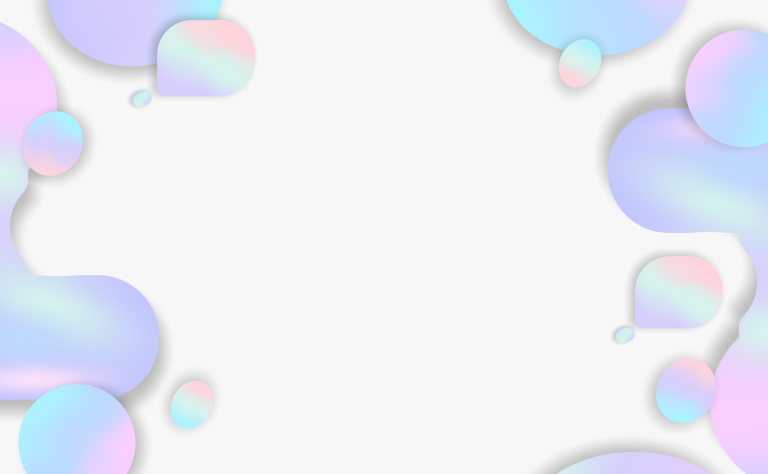
This background is drawn by a Shadertoy shader. Its source:

```glsl
const vec3 PAPER = vec3(0.969);
const vec3 PINK = vec3(0.98, 0.81, 1.0);
const vec3 BLUSH = vec3(1.0, 0.83, 0.86);
const vec3 LILAC = vec3(0.84, 0.81, 0.99);
const vec3 PERIWINKLE = vec3(0.75, 0.76, 1.0);
const vec3 SKY = vec3(0.74, 0.85, 1.0);
const vec3 AQUA = vec3(0.67, 0.95, 1.0);
const vec3 MINT = vec3(0.84, 0.95, 0.93);
const vec2 CANVAS = vec2(7.68, 4.72);

vec2 hashGradient(vec2 cell) {
    float a = fract(sin(dot(cell, vec2(127.1, 311.7))) * 4375.85) * 6.2832;
    return vec2(cos(a), sin(a));
}

float gradientNoise(vec2 p) {
    vec2 i = floor(p), f = fract(p);
    vec2 u = f * f * f * (f * (f * 6.0 - 15.0) + 10.0);
    vec2 e = vec2(0.0, 1.0);
    float low = mix(dot(hashGradient(i), f), dot(hashGradient(i + e.yx), f - e.yx), u.x);
    float high = mix(dot(hashGradient(i + e), f - e), dot(hashGradient(i + 1.0), f - 1.0), u.x);
    return mix(low, high, u.y);
}

vec2 rotate(vec2 p, float a) {
    float c = cos(a), s = sin(a);
    return vec2(c * p.x + s * p.y, c * p.y - s * p.x);
}

float smoothMin(float a, float b, float k) {
    float h = max(k - abs(a - b), 0.0) / k;
    return min(a, b) - h * h * k * 0.25;
}

float ellipse(vec2 p, vec2 radii) {
    return (length(p / radii) - 1.0) * min(radii.x, radii.y);
}

float roundBox(vec2 p, vec2 size, float r) {
    vec2 q = abs(p) - size + r;
    return min(max(q.x, q.y), 0.0) + length(max(q, 0.0)) - r;
}

// Rounded bubble with one tight corner at the lower left
float bubble(vec2 p, vec2 size) {
    return roundBox(p, size, p.x < 0.0 && p.y > 0.0 ? 0.08 : 0.35);
}

// Two lobes joined by a curved neck
float wave(vec2 p) {
    float upper = ellipse(p - vec2(-0.4, 1.05), vec2(0.97, 0.91));
    float lower = roundBox(p - vec2(-0.41, 3.36), vec2(2.0, 0.62), 0.61);
    float neck = roundBox(p - vec2(-0.72, 2.25), vec2(1.0, 0.6), 0.02);
    float body = smoothMin(min(upper, neck), lower, 0.04);
    return -smoothMin(-body, length(p - vec2(0.58, 2.25)) - 0.48, 0.06);
}

vec3 spot(vec3 base, vec3 tint, vec2 p, vec2 size) {
    return mix(base, tint, exp(-dot(p / size, p / size)));
}

vec3 waveFill(vec2 p) {
    vec3 c = mix(PINK, LILAC, smoothstep(0.9, 2.2, p.y));
    c = mix(c, PERIWINKLE, smoothstep(2.4, 3.0, p.y));
    c = spot(c, LILAC, p - vec2(0.1, 0.2), vec2(0.5, 0.35));
    c = spot(c, MINT, p - vec2(0.0, 1.75), vec2(0.4, 0.3));
    vec2 q = rotate(p - vec2(0.5, 3.05), 0.4);
    c = spot(c, MINT, q, vec2(0.85, 0.35));
    c = spot(c, SKY, p - vec2(0.2, 3.4), vec2(0.5, 0.25));
    return spot(c, vec3(0.98, 0.88, 0.98), p - vec2(0.35, 3.78), vec2(0.65, 0.14));
}

// Three-colour sheen bent by noise; q runs from -1 to 1
vec3 sheen(vec2 q, vec2 dir, vec3 a, vec3 b, vec3 c) {
    float t = 0.5 + 0.5 * dot(q, dir) + 0.18 * gradientNoise(q * 1.4 + dir * 5.0);
    return mix(mix(a, b, smoothstep(0.0, 0.5, t)), c, smoothstep(0.45, 0.95, t));
}

vec3 layer(vec3 base, vec3 fill, float d, float shadow, float blur, float px) {
    base *= 1.0 - 0.23 * (1.0 - smoothstep(-blur, blur, shadow));
    return mix(base, fill, 1.0 - smoothstep(-px, px, d));
}

vec3 drop(vec3 base, vec2 p, vec2 radii, float tilt, vec2 shift, vec3 fill, float px) {
    float shadow = ellipse(rotate(p - shift, tilt), radii);
    return layer(base, fill, ellipse(rotate(p, tilt), radii), shadow, min(0.12, radii.y * 0.5), px);
}

vec3 bubbleLayer(vec3 base, vec2 p, vec2 size, float px) {
    vec3 fill = sheen(p / size, vec2(0.55, -0.8), LILAC, MINT, BLUSH);
    return layer(base, fill, bubble(p, size), bubble(p + vec2(0.04, 0.02), size), 0.09, px);
}

void mainImage(out vec4 fragColor, in vec2 fragCoord) {
    vec2 uv = fragCoord / iResolution.xy;
    vec2 p = vec2(uv.x, 1.0 - uv.y) * CANVAS;
    float px = 0.75 * CANVAS.y / iResolution.y;
    // Large waves, the right one turned by half a circle
    vec2 turned = vec2(7.67, 5.06) - p;
    vec3 col = layer(PAPER, waveFill(p), wave(p), wave(p - vec2(0.06, 0.13)), 0.12, px);
    col = layer(col, waveFill(turned), wave(turned), wave(turned - vec2(0.05, 0.15)), 0.12, px);
    // Large drops near the edges
    vec2 q = p - vec2(1.35, -0.1);
    col = drop(col, q, vec2(0.88, 0.76), -0.1, vec2(-0.05, 0.08), sheen(q, vec2(0.9, -0.1), PERIWINKLE, LILAC, AQUA), px);
    q = p - vec2(5.97, -0.2);
    col = drop(col, q, vec2(0.94, 0.75), 0.0, vec2(-0.06, 0.06), sheen(q, vec2(0.8, -0.6), AQUA, SKY, PINK), px);
    q = p - vec2(6.3, 5.2);
    col = drop(col, q, vec2(1.05, 0.7), -0.05, vec2(-0.05, -0.07), sheen(q, vec2(0.9, 0.3), MINT, LILAC, PINK), px);
    // Bubbles and drops on both sides
    for (int i = 0; i < 2; i++) {
        float side = float(i), turn = 1.0 - 2.0 * side;
        q = p - mix(vec2(0.77, 4.41), vec2(7.44, 0.88), side);
        col = drop(col, q, vec2(0.585), 0.0, vec2(0.07, 0.03) * turn, sheen(q / 0.6, vec2(0.8, 0.5), mix(AQUA, PINK, side), SKY, mix(PINK, AQUA, side)), px);
        col = bubbleLayer(col, p - mix(vec2(2.06, 0.58), vec2(6.79, 2.91), side), mix(vec2(0.49, 0.38), vec2(0.44, 0.36), side), px);
        q = p - mix(vec2(0.53, 1.43), vec2(6.86, 3.89), side);
        col = drop(col, q, vec2(0.29, 0.33), 0.5, vec2(0.05 * turn, 0.02), sheen(q / 0.3, vec2(0.3, -0.8) * turn, BLUSH, LILAC, AQUA), px);
        q = p - mix(vec2(1.92, 4.03), vec2(5.8, 0.63), side);
        col = drop(col, q, vec2(0.2, 0.25), 0.5, vec2(-0.02, -0.03 * turn), sheen(q / 0.23, vec2(0.45, -0.75) * turn, AQUA, MINT, BLUSH), px);
        q = p - mix(vec2(1.42, 0.99), vec2(6.25, 3.34), side);
        col = drop(col, q, vec2(0.1, 0.075), -0.4, vec2(-0.02, -0.01), sheen(q / 0.1, vec2(0.7, 0.4), SKY, MINT, LILAC), px);
    }
    fragColor = vec4(col, 1.0);
}
```
